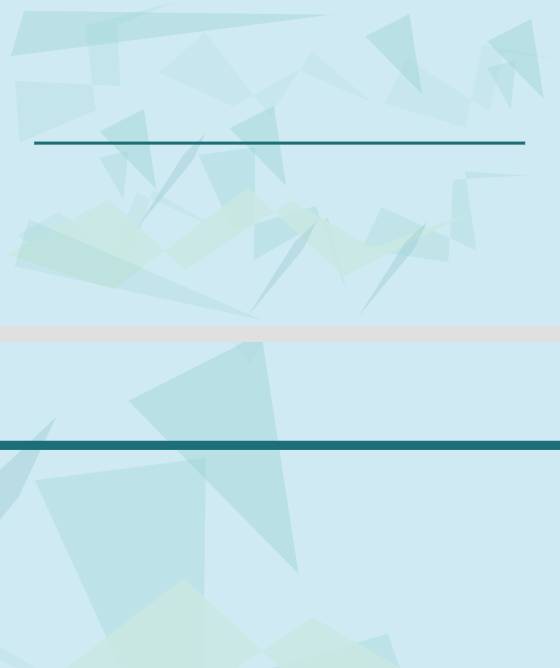
Top: the whole. Bottom: its middle third, enlarged.
Reproduce this background procedurally as a Shadertoy shader.

```glsl
const vec3 SKY = vec3(0.813, 0.918, 0.951);
const vec3 TEAL = vec3(0.59, 0.82, 0.81);
const vec3 MINT = vec3(0.79, 0.91, 0.89);
const vec3 SLATE = vec3(0.60, 0.79, 0.82);
const vec3 RULE = vec3(0.11, 0.43, 0.47);

float hash(vec2 p) {
    vec3 q = fract(p.xyx * 0.1031);
    q += dot(q, q.yzx + 33.33);
    return fract((q.x + q.y) * q.z);
}

vec2 rotate(vec2 p, float angle) {
    float c = cos(angle), s = sin(angle);
    return vec2(c * p.x + s * p.y, c * p.y - s * p.x);
}

float coverage(float dist, float px) {
    return clamp(0.5 - dist / px, 0.0, 1.0);
}

// Signed distance to the line through a and b
float edge(vec2 p, vec2 a, vec2 b) {
    vec2 d = normalize(b - a);
    return dot(p - a, vec2(-d.y, d.x));
}

// Vertices run clockwise
float triangle(vec2 p, vec2 a, vec2 b, vec2 c) {
    return max(edge(p, a, b), max(edge(p, b, c), edge(p, c, a)));
}

float shard(vec2 p) {
    return triangle(p, vec2(-0.103, 0.036), vec2(0.033, 0.105), vec2(0.071, -0.141));
}

// Slim kite lying along +x, widest at three quarters of its length
float splinter(vec2 p, float len, float halfWidth) {
    float taper = min(p.x / 0.75, (len - p.x) / 0.25) / len;
    return abs(p.y) - halfWidth * taper;
}

float knot(float i, float count, float amp, float seed) {
    if (i < 0.5 || i > count - 0.5) return 0.0;
    float side = mod(i, 2.0) < 0.5 ? -1.0 : 1.0;
    return side * amp * (0.4 + 0.6 * hash(vec2(i, seed)));
}

// Distance above a jagged line that starts and ends at height zero
float zigzag(vec2 p, float len, float count, float amp, float seed) {
    float t = clamp(p.x / len, 0.0, 1.0) * count;
    float i = min(floor(t), count - 1.0);
    float a = knot(i, count, amp, seed);
    float b = knot(i + 1.0, count, amp, seed);
    float slope = (b - a) * count / len;
    return (p.y - mix(a, b, t - i)) / sqrt(1.0 + slope * slope);
}

// Area between two crossing zigzags
float ribbon(vec2 p, float len, float count, float amp, float seed, float px) {
    if (p.x < 0.0 || p.x > len) return 0.0;
    float a = coverage(zigzag(p, len, count, amp, seed), px);
    float b = coverage(zigzag(p, len, count - 1.0, -amp, seed + 7.0), px);
    return a + b - 2.0 * a * b;
}

void mainImage(out vec4 fragColor, in vec2 fragCoord) {
    float px = 1.0 / iResolution.y;
    vec2 p = fragCoord * px;
    vec3 col = SKY;

    // Pale jagged ribbons, one per cell of a loose grid
    for (int i = 0; i < 6; i++) {
        float seed = float(i) * 3.0 + 11.0;
        vec2 cell = vec2(float(i % 3), float(i / 3));
        vec2 jitter = vec2(hash(vec2(seed, 1.0)), hash(vec2(seed, 2.0))) - 0.5;
        vec2 centre = vec2(0.32, 0.30) + cell * vec2(0.54, 0.44) + 0.1 * jitter;
        float len = mix(0.52, 0.68, hash(vec2(seed, 3.0)));
        vec2 q = rotate(p - centre, mix(-0.8, 0.8, hash(vec2(seed, 4.0))));
        q.x += len * 0.5 + 0.3 * q.y;
        float alpha = mix(0.14, 0.32, hash(vec2(seed, 5.0)));
        col = mix(col, TEAL, alpha * ribbon(q, len, 4.0, 0.15, seed, px));
    }

    // Wide mint ribbon
    vec2 m = rotate(p - vec2(0.02, 0.22), 0.09);
    m.x -= 0.3 * m.y;
    col = mix(col, MINT, 0.9 * ribbon(m, 1.43, 5.0, 0.2, 5.0, px));

    // Long wedges at the left
    float upper = triangle(p, vec2(0.074, 0.967), vec2(1.016, 0.955), vec2(0.033, 0.828));
    float lower = triangle(p, vec2(0.089, 0.328), vec2(0.804, 0.018), vec2(0.045, 0.183));
    col = mix(col, TEAL, 0.36 * coverage(upper, px));
    col = mix(col, TEAL, 0.24 * coverage(lower, px));

    // Strong shards climbing to the right, the outer two with a small echo
    for (int i = 0; i < 4; i++) {
        float k = float(i);
        vec2 jitter = vec2(hash(vec2(k, 21.0)), hash(vec2(k, 22.0))) - 0.5;
        vec2 q = p - vec2(0.41 + 0.4 * k, 0.575 + 0.28 * float(i / 2)) - 0.05 * jitter;
        col = mix(col, TEAL, 0.39 * coverage(shard(q), px));
        if (i % 3 == 0) {
            vec2 e = rotate(q + vec2(0.05, 0.08), -0.25) / 0.6;
            col = mix(col, TEAL, 0.27 * coverage(shard(e) * 0.6, px));
        }
    }

    // Parallel splinters
    for (int i = 0; i < 3; i++) {
        vec2 tip = vec2(0.42 + 0.34 * float(i), i == 0 ? 0.30 : 0.03);
        vec2 q = rotate(p - tip, 0.944);
        col = mix(col, SLATE, 0.4 * coverage(splinter(q, 0.358, 0.017), px));
    }

    // Horizontal rule
    vec2 r = abs(p - vec2(0.858, 0.561)) - vec2(0.753, 0.0047);
    col = mix(col, RULE, coverage(max(r.x, r.y), px));

    fragColor = vec4(col, 1.0);
}
```
